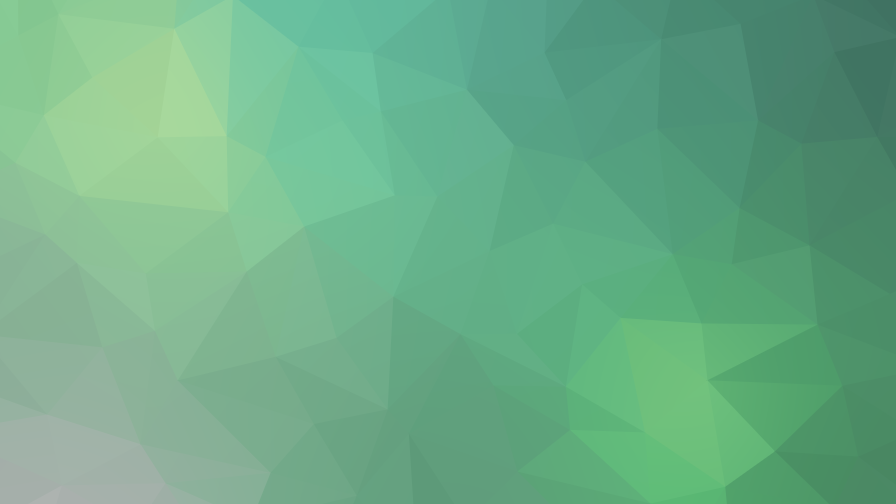
Reproduce this background procedurally as a WebGL 2 fragment shader.

```glsl
#version 300 es
precision highp float;

uniform vec2 u_resolution;
out vec4 fragColor;

float hash(vec2 p) {
    return fract(sin(dot(p, vec2(127.1, 311.7))) * 43758.5453);
}

float cross2(vec2 a, vec2 b) {
    return a.x * b.y - a.y * b.x;
}

float area(vec2 a, vec2 b, vec2 c) {
    return cross2(b - a, c - a);
}

// Colour premultiplied by its gaussian influence at p
vec4 tint(vec2 p, vec2 center, vec3 color) {
    vec2 d = p - center;
    return vec4(color, 1.0) * exp(-20.0 * dot(d, d));
}

// Smooth colour field, p in units of canvas height
vec3 colorField(vec2 p) {
    // Upper left: lime and teal
    vec4 sum = tint(p, vec2(0.06, 0.90), vec3(0.51, 0.78, 0.57));
    sum += tint(p, vec2(0.30, 0.77), vec3(0.65, 0.84, 0.61));
    sum += tint(p, vec2(0.34, 0.52), vec3(0.56, 0.82, 0.60));
    sum += tint(p, vec2(0.65, 0.97), vec3(0.38, 0.74, 0.63));
    sum += tint(p, vec2(0.70, 0.72), vec3(0.45, 0.79, 0.62));
    // Middle and upper right: sea green to dark pine
    sum += tint(p, vec2(1.00, 0.88), vec3(0.34, 0.63, 0.55));
    sum += tint(p, vec2(0.95, 0.52), vec3(0.39, 0.69, 0.54));
    sum += tint(p, vec2(1.28, 0.72), vec3(0.32, 0.61, 0.50));
    sum += tint(p, vec2(1.42, 0.95), vec3(0.29, 0.54, 0.45));
    sum += tint(p, vec2(1.76, 0.92), vec3(0.25, 0.44, 0.38));
    sum += tint(p, vec2(1.73, 0.58), vec3(0.27, 0.49, 0.39));
    // Lower right: emerald
    sum += tint(p, vec2(1.38, 0.22), vec3(0.36, 0.75, 0.46));
    sum += tint(p, vec2(1.18, 0.45), vec3(0.36, 0.69, 0.51));
    sum += tint(p, vec2(1.56, 0.43), vec3(0.32, 0.62, 0.44));
    sum += tint(p, vec2(1.74, 0.10), vec3(0.28, 0.52, 0.38));
    // Lower left: sage and grey
    sum += tint(p, vec2(0.90, 0.07), vec3(0.37, 0.61, 0.48));
    sum += tint(p, vec2(0.55, 0.24), vec3(0.45, 0.67, 0.54));
    sum += tint(p, vec2(0.16, 0.05), vec3(0.68, 0.69, 0.69));
    sum += tint(p, vec2(0.02, 0.38), vec3(0.52, 0.68, 0.58));
    sum += tint(p, vec2(0.30, 0.31), vec3(0.53, 0.70, 0.59));
    vec3 color = sum.rgb / sum.a;

    // Bright cores
    color = mix(color, vec3(0.68, 0.85, 0.60), 0.7 * smoothstep(0.24, 0.0, distance(p, vec2(0.31, 0.77))));
    return mix(color, vec3(0.46, 0.77, 0.50), smoothstep(0.22, 0.02, distance(p, vec2(1.37, 0.22))));
}

vec2 vertex(vec2 id) {
    return id + 0.76 * (vec2(hash(id), hash(id + 57.3)) - 0.5);
}

// Signed distance to the line a-b, positive on its left
float edge(vec2 p, vec2 a, vec2 b) {
    return cross2(b - a, p - a) / length(b - a);
}

// One facet: colour premultiplied by its antialiased coverage
vec4 facet(vec2 q, vec2 a, vec2 b, vec2 c, mat2 toCanvas, float pixel) {
    float inside = min(edge(q, a, b), min(edge(q, b, c), edge(q, c, a)));
    float coverage = clamp(0.5 + inside / pixel, 0.0, 1.0);
    if (coverage <= 0.0) return vec4(0.0);
    vec2 middle = (a + b + c) / 3.0;
    vec3 color = colorField(toCanvas * mix(middle, q, 0.25));
    color += 0.028 * (hash(floor(middle * 64.0)) - 0.5);
    return vec4(color, 1.0) * coverage;
}

void main() {
    vec2 p = gl_FragCoord.xy / u_resolution.y;

    // Tilted lattice of jittered vertices
    float cellSize = 0.155;
    mat2 toCanvas = cellSize * mat2(0.88, 0.475, -0.475, 0.88);
    vec2 q = inverse(toCanvas) * p;
    float pixel = 1.0 / (u_resolution.y * cellSize);

    vec4 sum = vec4(0.0);
    for (int y = -1; y <= 1; y++) {
        for (int x = -1; x <= 1; x++) {
            vec2 id = floor(q) + vec2(x, y);
            vec2 a = vertex(id);
            vec2 b = vertex(id + vec2(1, 0));
            vec2 c = vertex(id + vec2(1, 1));
            vec2 d = vertex(id + vec2(0, 1));
            // Split each quad along its better diagonal
            if (min(area(a, b, c), area(a, c, d)) > min(area(a, b, d), area(b, c, d))) {
                sum += facet(q, a, b, c, toCanvas, pixel);
                sum += facet(q, a, c, d, toCanvas, pixel);
            } else {
                sum += facet(q, a, b, d, toCanvas, pixel);
                sum += facet(q, b, c, d, toCanvas, pixel);
            }
        }
    }
    fragColor = vec4(sum.rgb / max(sum.a, 0.001), 1.0);
}
```
